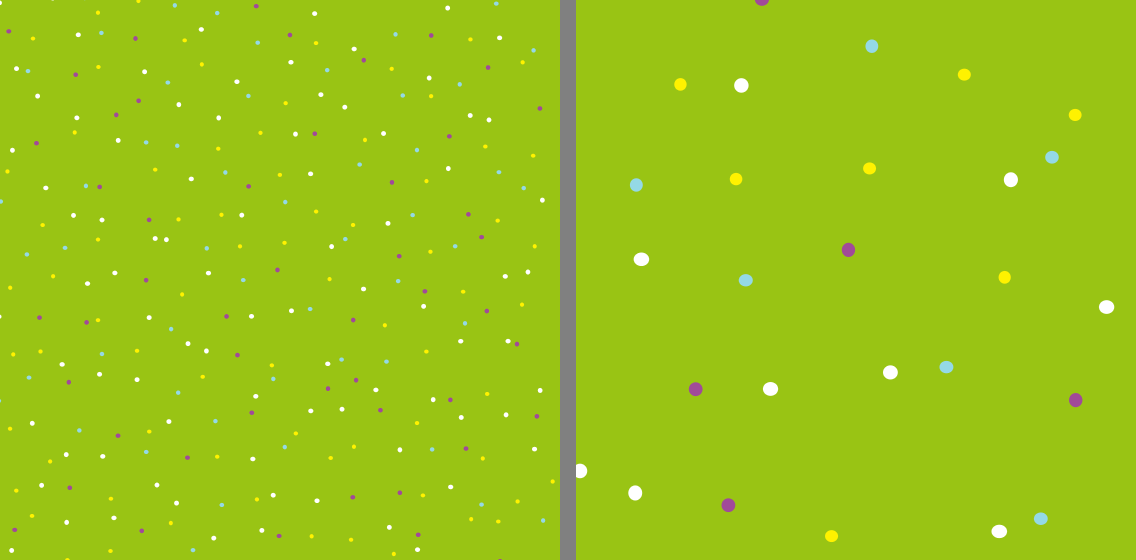
Left, the full canvas; right, a detail of the centre.
A WebGL 1 fragment shader for this pattern:

```glsl
precision highp float;

// Small white, yellow, purple and sky-blue confetti dots on flat lime green.
// Each cell of a jittered grid holds one slightly oval dot; a low-discrepancy
// sequence over the cells spreads the four colours evenly.

uniform vec2 u_resolution;

const float CELLS = 16.0;

vec2 hash2(vec2 p) {
    vec3 q = fract(vec3(p.xyx) * vec3(0.1031, 0.1030, 0.0973));
    q += dot(q, q.yzx + 33.33);
    return fract((q.xx + q.yz) * q.zy);
}

// Colour in rgb, radius as a fraction of the canvas in a.
vec4 dotStyle(float pick) {
    if (pick < 0.32) return vec4(1.00, 1.00, 1.00, 0.0043);
    if (pick < 0.59) return vec4(1.00, 0.95, 0.00, 0.0037);
    if (pick < 0.80) return vec4(0.63, 0.29, 0.60, 0.0041);
    return vec4(0.58, 0.85, 0.90, 0.0039);
}

void main() {
    float side = min(u_resolution.x, u_resolution.y);
    vec2 grid = gl_FragCoord.xy / side * CELLS + vec2(0.37, 0.58);
    vec2 cell = floor(grid);

    // Jitter keeps every dot inside its own cell.
    vec2 center = mix(vec2(0.11), vec2(0.89), hash2(cell + 17.0));
    vec2 offset = (fract(grid) - center) / CELLS;

    // Colour choice, loosened a little by the hash.
    vec2 random = hash2(cell + 71.0);
    float pick = fract(dot(cell, vec2(0.7549, 0.5698)) + 0.25 * random.x);
    vec4 style = dotStyle(pick);

    // Slightly oval dot with a one-pixel smooth edge.
    float stretch = mix(0.95, 1.08, random.y);
    float dist = length(offset * vec2(1.0 / stretch, stretch)) - style.a;
    float coverage = clamp(0.5 - dist * side, 0.0, 1.0);

    vec3 lime = vec3(0.60, 0.77, 0.08);
    gl_FragColor = vec4(mix(lime, style.rgb, coverage), 1.0);
}
```
